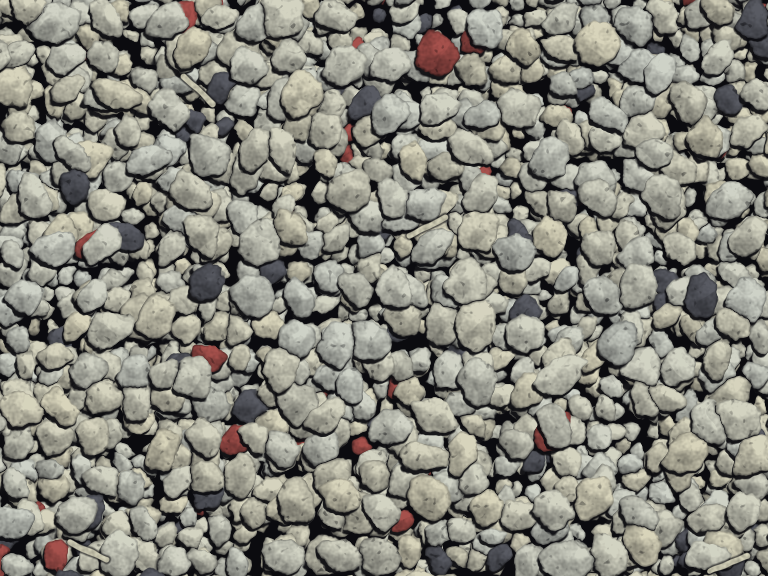
A Shadertoy shader for this texture:

```glsl
// Crushed grey gravel in hard sunlight, with a few red and slate pieces.
// Layers of scattered soft-cornered polygons are painted from small to large;
// each layer casts a short dark shadow on the layers below it.

struct Stone {
    float edge;    // signed distance to the outline, negative inside
    vec2 normal;   // outward lean of the surface
    vec3 rnd;      // random values of this stone
};

vec3 hash3(vec2 p) {
    vec3 q = fract(vec3(p.xyx) * vec3(0.1031, 0.1030, 0.0973));
    q += dot(q, q.yxz + 33.33);
    return fract((q.xxy + q.yzz) * q.zyx);
}

float gradientNoise(vec2 p) {
    vec2 i = floor(p), f = p - i;
    vec2 u = f * f * f * (f * (f * 6.0 - 15.0) + 10.0);
    vec2 e = vec2(0.0, 1.0);
    float a = dot(hash3(i).xy * 2.0 - 1.0, f);
    float b = dot(hash3(i + e.yx).xy * 2.0 - 1.0, f - e.yx);
    float c = dot(hash3(i + e.xy).xy * 2.0 - 1.0, f - e.xy);
    float d = dot(hash3(i + e.yy).xy * 2.0 - 1.0, f - e.yy);
    return mix(mix(a, b, u.x), mix(c, d, u.x), u.y);
}

mat2 rotation(float a) {
    return mat2(cos(a), sin(a), -sin(a), cos(a));
}

// Nearest stone of one jittered grid; touching stones get a crevice
Stone nearestStone(vec2 p, float cell, float cover, float seed) {
    vec2 g = p / cell, base = floor(g);
    Stone best = Stone(9.0, vec2(0.0), vec3(0.5));
    float second = 9.0;
    for (int y = -1; y <= 1; y++)
    for (int x = -1; x <= 1; x++) {
        vec2 id = base + vec2(x, y);
        vec3 rnd = hash3(id + seed), shape = hash3(id + seed + 57.0);
        vec2 q = g - id - mix(vec2(0.2), vec2(0.8), rnd.xy);
        if (shape.z > cover || dot(q, q) > 0.8) continue;
        mat2 turn = rotation(rnd.z * 6.283);
        q = turn * q;
        q.y *= mix(1.0, 1.55, shape.x);

        // Smooth maximum of seven half planes
        float sum = 0.0;
        vec2 lean = vec2(0.0);
        for (int k = 0; k < 7; k++) {
            float n = float(k);
            float a = (n + 0.75 * fract(shape.x * 7.3 * (n + 1.0))) * 0.8976;
            vec2 dir = vec2(cos(a), sin(a));
            float reach = mix(0.38, 0.6, fract(shape.y * 11.7 * (n + 1.0)));
            float w = exp(18.0 * (dot(q, dir) - reach));
            sum += w;
            lean += w * dir;
        }
        float edge = log(sum) / 18.0 * cell;
        if (edge < best.edge) {
            second = best.edge;
            best = Stone(edge, lean / sum * turn, rnd);
        } else {
            second = min(second, edge);
        }
    }
    best.edge = max(best.edge, 0.5 * (best.edge - second) + 0.0008);
    return best;
}

// Dusty surface: lit facets, mottling, pits and a dark rim
vec3 stoneColor(Stone s, vec2 p, vec2 light) {
    vec2 q = p + s.rnd.xy * 3.0;
    float v = 0.94 + 0.14 * (s.rnd.z - 0.5) + 0.17 * dot(s.normal, light);
    v -= 0.11 * smoothstep(-0.06, 0.06, gradientNoise(q * 30.0));
    v += 0.13 * gradientNoise(q * 75.0) + 0.16 * gradientNoise(q * 170.0);
    v -= 0.3 * smoothstep(0.24, 0.5, gradientNoise(q * 95.0 + 7.0));
    v -= 0.3 * smoothstep(-0.005, 0.0005, s.edge);
    vec3 color = mix(vec3(0.05, 0.05, 0.06), vec3(0.78, 0.78, 0.715), clamp(v, 0.0, 1.07));

    float kind = fract(s.rnd.z * 91.7 + s.rnd.x * 13.1);
    if (kind > 0.988) color *= vec3(0.78, 0.38, 0.39);
    else if (kind < 0.03) color *= vec3(0.42, 0.43, 0.51);
    else color *= mix(vec3(0.97, 0.99, 1.03), vec3(1.02, 1.0, 0.96), s.rnd.y);
    return color;
}

void mainImage(out vec4 fragColor, in vec2 fragCoord) {
    vec2 p = fragCoord / iResolution.y;
    float soft = max(0.0012, 0.8 / iResolution.y);
    vec2 light = normalize(vec2(0.45, 0.9));
    vec3 shadow = vec3(0.045, 0.045, 0.06);
    vec3 color = shadow;

    // Ragged outlines
    vec2 rough = p + 0.006 * vec2(gradientNoise(p * 55.0), gradientNoise(p * 55.0 + 19.0))
                   + 0.002 * gradientNoise(p * 150.0);

    // Small deep stones first, large ones on top
    for (int i = 0; i < 5; i++) {
        float n = float(i);
        float cell = 0.034 + 0.011 * n;
        float cover = i == 0 ? 1.0 : 0.85 - 0.1 * n;
        float seed = 31.0 + 113.0 * n;
        Stone caster = nearestStone(rough + light * 0.0068, cell, cover, seed);
        color = mix(color, shadow, 0.94 * smoothstep(0.002, -0.002, caster.edge));
        Stone s = nearestStone(rough, cell, cover, seed);
        color = mix(color, stoneColor(s, p, light), smoothstep(soft, -soft, s.edge));
    }

    // A few loose splinters of wood and pale straw
    for (int i = 0; i < 4; i++) {
        vec3 h = hash3(vec2(float(i) * 7.0 + 3.0, 41.0));
        vec2 q = rotation(h.z * 6.283) * (p - h.xy * vec2(1.33, 1.0));
        q.x -= clamp(q.x, -0.035, 0.035);
        float d = length(q + vec2(0.0, 0.003 * gradientNoise(p * 40.0))) - 0.005;
        vec3 splinter = mix(vec3(0.58, 0.47, 0.34), vec3(0.79, 0.78, 0.69), step(0.4, h.z));
        splinter *= 0.95 + 0.25 * gradientNoise(p * 140.0);
        color = mix(color, shadow, 0.7 * smoothstep(0.005, 0.0, d));
        color = mix(color, splinter, smoothstep(soft, -soft, d));
    }
    fragColor = vec4(color, 1.0);
}
```
